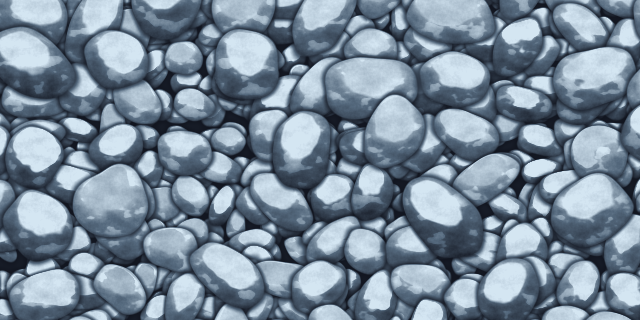
Reproduce this texture procedurally as a Shadertoy shader.

```glsl
const vec3 DEEP  = vec3(0.065, 0.08, 0.12);
const vec3 SLATE = vec3(0.33, 0.41, 0.49);
const vec3 SKY   = vec3(0.83, 0.90, 0.95);

vec4 hash4(vec2 cell, float seed) {
    vec4 p = fract(vec4(cell.xyx, seed) * vec4(0.1031, 0.1030, 0.0973, 0.1099));
    p += dot(p, p.wzxy + 33.33);
    return fract((p.xxyz + p.yzzw) * p.zywx);
}

float gradientNoise(vec2 p) {
    vec2 i = floor(p), f = p - i;
    vec2 w = f * f * f * (f * (f * 6.0 - 15.0) + 10.0);
    vec4 corner;
    for (int k = 0; k < 4; k++) {
        vec2 o = vec2(k & 1, k >> 1);
        float a = 6.2832 * hash4(i + o, 7.0).x;
        corner[k] = dot(vec2(cos(a), sin(a)), f - o);
    }
    return mix(mix(corner.x, corner.y, w.x), mix(corner.z, corner.w, w.x), w.y);
}

float fbm(vec2 p) {
    float sum = 0.0, amp = 1.0;
    for (int i = 0; i < 3; i++) {
        sum += amp * gradientNoise(p);
        p = mat2(1.6, 1.2, -1.2, 1.6) * p + 5.3;
        amp *= 0.42;
    }
    return sum;
}

// Tone of a wet stone: dim body, mirrored sky patch and fine grain
float stoneTone(vec2 dome, vec2 pos, vec2 offset, vec4 rnd) {
    float rim = dot(dome, dome);
    vec3 normal = vec3(dome, sqrt(max(1.0 - rim, 0.0)));
    float rough = fbm(dome * vec2(1.1, 1.6) + offset);
    float streak = fbm(pos * vec2(15.0, 23.0) + offset);
    float grain = gradientNoise(pos * 110.0) + 0.6 * gradientNoise(pos * 210.0);

    float body = 0.55 + 0.24 * normal.y + 0.3 * (rnd.x - 0.5) + 0.2 * streak;
    body *= 1.0 - 0.3 * smoothstep(0.75, 1.0, rim) * (0.6 - 0.4 * normal.y);

    vec3 skyDir = normalize(vec3(0.4 * (rnd.y - 0.5), 0.46, 0.9));
    float jagged = mix(0.14, 0.4, smoothstep(0.65, 0.95, rnd.z));
    float facing = dot(normal, skyDir) + jagged * rough + 0.16 * (rnd.w - 0.5);
    float halo = smoothstep(0.54, 0.74, facing);
    float patchMask = smoothstep(0.69, 0.765, facing);
    float skyTone = 0.99 + 0.12 * streak - 0.2 * rnd.x * rnd.x * rnd.x;

    // Faint second reflections on the flank
    float glint = smoothstep(0.12, 0.26, streak) * smoothstep(1.0, 0.6, rim);
    body += 0.1 * halo + 0.17 * glint;
    return mix(body, skyTone, patchMask) + 0.04 * grain;
}

// Paints one jittered grid of pebbles over the tone below it
float pebbleLayer(float tone, vec2 pos, float size, float share, float seed, float pixel) {
    vec2 home = floor(pos / size);
    for (int y = 1; y >= -1; y--) {
        for (int x = -1; x <= 1; x++) {
            vec2 cell = home + vec2(x, y);
            vec4 place = hash4(cell, seed);
            vec4 look = hash4(cell, seed + 19.0);
            if (place.w > share) continue;

            vec2 centre = (cell + 0.5 + 0.5 * (place.xy - 0.5)) * size;
            float radius = size * mix(0.42, 0.55, place.z);
            float stretch = mix(1.0, 1.38, look.x);
            float angle = 0.35 + 2.4 * (look.y - 0.5);
            float c = cos(angle), s = sin(angle);
            mat2 turn = mat2(c, -s, s, c);
            vec2 local = turn * (pos - centre) / (radius * vec2(stretch, 1.0 / stretch));
            if (dot(local, local) > 3.0) continue;

            // Lumpy, slightly boxy outline
            vec2 offset = 40.0 * look.zw;
            vec2 a = abs(local);
            float boxy = pow(pow(a.x, 2.3) + pow(a.y, 2.3), 1.0 / 2.3);
            float lump = 1.0 + 0.22 * gradientNoise(local * 0.9 + offset);
            float edge = boxy * lump;
            vec2 dome = (local * turn) * (edge / max(length(local), 0.001));

            // Contact shadow of equal width for every size
            float gap = (edge - 1.0) * radius;
            tone *= mix(0.22, 1.0, smoothstep(-0.004, 0.018, gap));
            float cover = smoothstep(pixel, -pixel, gap);
            if (cover > 0.0) {
                tone = mix(tone, stoneTone(dome, pos, offset, hash4(cell, seed + 43.0)), cover);
            }
        }
    }
    return tone;
}

vec3 toneColour(float tone) {
    float t = 2.0 * clamp(tone, 0.0, 1.0);
    return t < 1.0 ? mix(DEEP, SLATE, t) : mix(SLATE, SKY, t - 1.0);
}

void mainImage(out vec4 fragColor, in vec2 fragCoord) {
    vec2 pos = fragCoord / iResolution.y;
    float pixel = 0.0012 + 0.5 / iResolution.y;

    // Small stones at the bottom of the pile, larger ones above
    float tone = 0.04;
    tone = pebbleLayer(tone, pos + 3.17, 0.090, 1.0, 3.0, pixel);
    tone = pebbleLayer(tone, pos + 6.29, 0.110, 0.85, 35.0, pixel);
    tone = pebbleLayer(tone, pos + 5.41, 0.155, 0.72, 11.0, pixel);
    tone = pebbleLayer(tone, pos + 7.73, 0.215, 0.40, 27.0, pixel);

    fragColor = vec4(toneColour(tone), 1.0);
}
```
